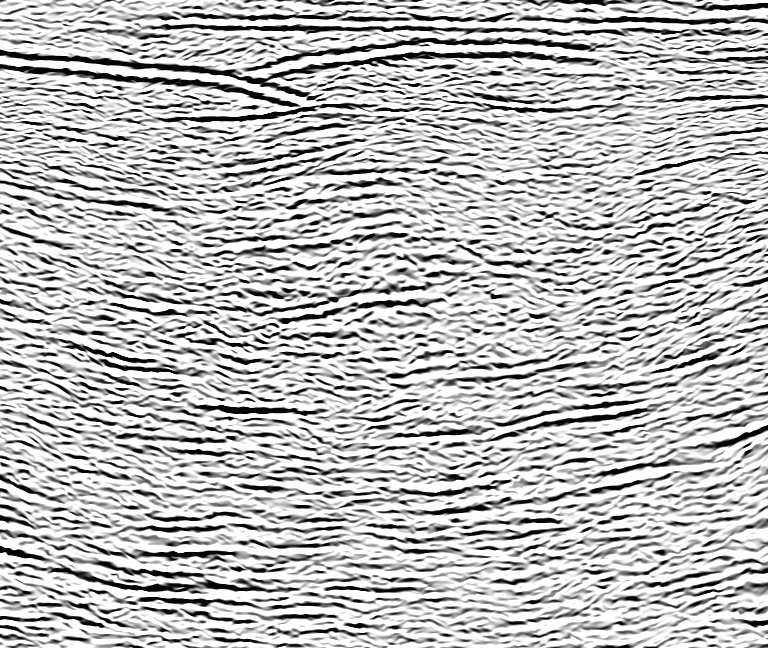
Reproduce this texture procedurally as a WebGL 2 fragment shader.

```glsl
#version 300 es
precision highp float;
// Seismic section: grainy, dipping strata with bright bands and dark reflectors.
uniform vec2 u_resolution;
out vec4 fragColor;

const float TAU = 6.2831853;

vec4 hash4(vec2 cell, float seed) {
    vec4 h = fract(vec4(cell.xyx, cell.y + seed) * vec4(0.1031, 0.1030, 0.0973, 0.1099) + seed * 0.137);
    h += dot(h, h.wzxy + 33.33);
    return fract((h.xxyz + h.yzzw) * h.zywx);
}

// Cellular noise of wavelets: each cell holds one jittered, tilted wave packet.
float wavelets(vec2 p, vec2 cells, float sparsity, float tilt, float seed) {
    vec2 q = p * cells;
    vec2 base = floor(q);
    float sum = 0.0;
    for (int j = -1; j <= 1; j++) {
        for (int i = -1; i <= 1; i++) {
            vec2 cell = base + vec2(i, j);
            vec4 rnd = hash4(cell + 50.0, seed);
            vec2 d = q - cell - rnd.xy;
            float slope = tilt * (2.0 * fract(rnd.z * 7.0 + rnd.w * 3.0) - 1.0);
            float across = d.y + slope * d.x;
            float envelope = exp(-4.0 * (d.x * d.x + across * across));
            sum += pow(rnd.w, sparsity) * envelope * cos(TAU * (1.05 * across + rnd.z));
        }
    }
    return sum;
}

// Height of the folded beds: a wide bowl with an arch in the middle.
float bedFold(vec2 p) {
    float bowl = mix(0.11, 0.25, smoothstep(0.0, 0.35, p.y)) * (1.0 - smoothstep(0.68, 0.99, p.y));
    vec2 arch = (p - vec2(0.6, 0.7)) / vec2(0.23, 0.2);
    float ripple = 0.003 * sin(13.0 * p.x + 9.0 * p.y) + 0.002 * sin(31.0 * p.x - 17.0 * p.y);
    return bowl * (p.x - 0.56) * (p.x - 0.56) + 0.05 * exp(-dot(arch, arch)) + ripple;
}

// A bright band with dark flanks, fading at both ends of its span.
float horizon(float x, float offset, float start, float end, float period) {
    float along = smoothstep(start, start + 0.07, x) * (1.0 - smoothstep(end - 0.07, end, x));
    float r = offset / period;
    return along * cos(TAU * r) * exp(-1.7 * r * r);
}

// Horizons scattered over the depth, following the beds at slightly varied dips.
float scatteredHorizons(vec2 bed) {
    float sum = 0.0;
    for (int i = 0; i < 26; i++) {
        vec4 rnd = hash4(vec2(float(i) * 3.7, 11.0), 5.0);
        float middle = 1.2 * fract(0.618 * float(i) + 0.3 * rnd.y);
        float reach = 0.08 + 0.12 * rnd.z;
        float depth = 0.03 + 0.03 * (float(i) + rnd.x) + 0.12 * (rnd.w - 0.5) * (bed.x - middle);
        float wobble = 0.002 * sin(24.0 * bed.x + TAU * rnd.w);
        sum += horizon(bed.x, bed.y - depth - wobble, middle - reach, middle + reach, 0.018) * (0.5 + 0.6 * rnd.w);
    }
    return sum;
}

// The three shallow horizons: sinking left, arched right, flat top.
float shallowHorizons(vec2 p) {
    float y = p.y + 0.0012 * sin(37.0 * p.x);
    float sinking = 0.908 - 0.09 * p.x - 0.22 * max(p.x - 0.36, 0.0);
    float arched = 0.926 - 0.33 * (p.x - 0.74) * (p.x - 0.74);
    float flatTop = 0.968 - 0.008 * p.x;
    return 1.7 * horizon(p.x, y - sinking, -0.2, 0.53, 0.022)
         + 1.7 * horizon(p.x, y - arched, 0.36, 0.95, 0.022)
         + 1.2 * horizon(p.x, y - flatTop, 0.2, 1.4, 0.018);
}

void main() {
    vec2 p = gl_FragCoord.xy / u_resolution.y;

    // Small ragged shifts break the beds into short pieces.
    float ragged = 0.0016 * wavelets(p, vec2(55.0, 48.0), 0.5, 0.8, 7.0);
    vec2 bed = vec2(p.x, p.y - bedFold(p) + ragged);

    // Grain rules near the top; longer beds take over with depth.
    float deep = 1.0 - smoothstep(0.1, 0.55, p.y);
    float grain = wavelets(bed, vec2(58.0, 84.0), 0.4, 0.6, 1.0);
    float flecks = wavelets(bed, vec2(40.0, 70.0), 0.7, 0.6, 4.0);
    float layers = wavelets(bed, vec2(19.0, 66.0), 1.5, 0.5, 2.0);
    float reflectors = wavelets(bed, vec2(7.0, 50.0), 6.0, 0.4, 3.0);

    // Slow changes in how strongly the ground reflects.
    float strength = 1.0 + 0.25 * sin(5.0 * p.x + 3.0 * sin(4.0 * p.y)) * sin(8.0 * p.y + 2.0 * p.x);
    float signal = mix(0.9, 0.65, deep) * grain + 0.75 * flecks + mix(0.4, 1.0, deep) * layers + 2.2 * reflectors;
    vec2 shallow = vec2(p.x, p.y + 0.6 * ragged);
    signal = signal * strength + scatteredHorizons(bed) + shallowHorizons(shallow);

    float tone = clamp(0.9 + 1.22 * signal, 0.02, 0.995);
    fragColor = vec4(vec3(tone), 1.0);
}
```
